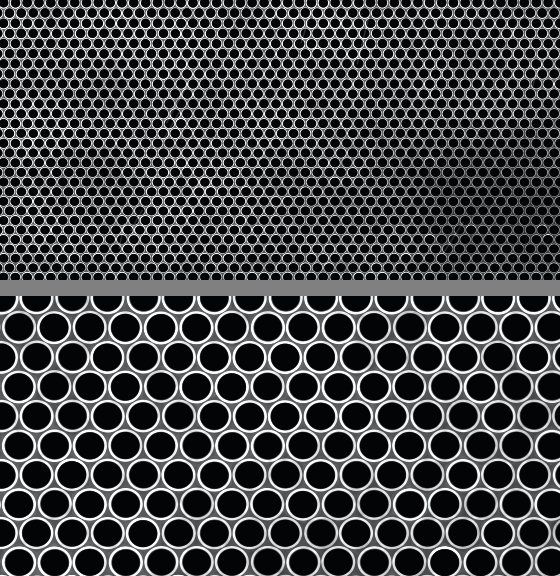
Top, the full canvas; bottom, a detail of the centre.
This pattern is drawn by a WebGL 2 fragment shader. Its source:

```glsl
#version 300 es
precision highp float;

#define COLUMNS 47.3
#define ROWS_TOP 27.2
#define ROWS_SQUEEZE 1.4
#define HOLE_RADIUS 0.395
#define RIM_RADIUS 0.445
#define RIM_HALF_WIDTH 0.034
#define WEB_LEVEL 0.34
#define RIM_LEVEL 0.98
#define WEAR 0.16
#define SCRATCHES 9

uniform vec2 u_resolution;
out vec4 outColor;

const vec3 HOLE_COLOR = vec3(0.008, 0.016, 0.018);
const vec3 METAL_TINT = vec3(0.98, 1.0, 1.005);
const float ROW_HEIGHT = 0.8660254;

vec2 hash2(vec2 p) {
    vec3 q = fract(p.xyx * vec3(0.1031, 0.1030, 0.0973));
    q += dot(q, q.yzx + 33.33);
    return fract((q.xx + q.yz) * q.zy);
}

float gradientNoise(vec2 p) {
    vec2 i = floor(p), f = fract(p);
    vec2 u = f * f * f * (f * (f * 6.0 - 15.0) + 10.0);
    vec4 corner;
    for (int k = 0; k < 4; k++) {
        vec2 o = vec2(k & 1, k >> 1);
        corner[k] = dot(hash2(i + o + 57.0) * 2.0 - 1.0, f - o);
    }
    return mix(mix(corner.x, corner.y, u.x), mix(corner.z, corner.w, u.x), u.y);
}

// Offset from the nearest hole centre (xy) and its lattice index (zw)
vec4 hexCell(vec2 p) {
    vec2 period = vec2(1.0, 2.0 * ROW_HEIGHT);
    vec2 a = floor(p / period + 0.5);
    vec2 b = floor(p / period) + 0.5;
    vec2 da = p - a * period, db = p - b * period;
    return dot(da, da) < dot(db, db) ? vec4(da, a * 2.0) : vec4(db, b * 2.0);
}

float segmentDistance(vec2 p, vec2 a, vec2 b) {
    vec2 ab = b - a;
    return length(p - a - ab * clamp(dot(p - a, ab) / dot(ab, ab), 0.0, 1.0));
}

// Uneven light: dim lower right, slightly dim lower edge
float illumination(vec2 uv) {
    vec2 shade = (uv - vec2(0.95, 0.28)) * vec2(3.0, 3.6);
    float light = 1.06 - 0.42 * exp(-dot(shade, shade));
    light *= mix(0.86, 1.0, smoothstep(0.0, 0.35, uv.y));
    light *= 1.0 - 0.10 * smoothstep(0.55, 1.0, uv.x);
    return light * (1.0 + 0.2 * gradientNoise(uv * vec2(8.0, 4.0)));
}

// Sparse, steep hairline scratches
float scratches(vec2 p, float px) {
    float mark = 0.0;
    for (int k = 0; k < SCRATCHES; k++) {
        vec2 start = hash2(vec2(k, 7)) * vec2(2.0, 0.9);
        vec2 vary = hash2(vec2(k, 19));
        float angle = 1.15 + 0.5 * (vary.x - 0.5);
        vec2 end = start + mix(0.04, 0.18, vary.y) * vec2(cos(angle), sin(angle));
        float d = segmentDistance(p, start, end);
        mark = max(mark, 1.0 - smoothstep(0.0006, 0.0012 + px, d));
    }
    return mark;
}

void main() {
    vec2 uv = gl_FragCoord.xy / u_resolution;
    float depth = 1.0 - uv.y;

    // Rows close up slightly towards the lower edge
    float row = (ROWS_TOP + ROWS_SQUEEZE * depth) * depth - 0.28;
    vec2 sheet = vec2(uv.x * COLUMNS - 0.3, -row * ROW_HEIGHT);
    float px = COLUMNS / u_resolution.x;
    float aa = 0.65 * px;

    vec4 cell = hexCell(sheet);
    vec2 vary = hash2(cell.zw + 211.0);
    vec2 offset = cell.xy + (vary - 0.5) * 0.025;
    float dist = length(offset);
    vec2 dir = offset / max(dist, 0.001);

    // Bright arcs lie below the holes at the top, above them at the bottom
    float facing = dot(dir, vec2(-0.12, mix(0.65, -0.75, uv.y)));
    float holeEdge = HOLE_RADIUS - 0.022 * facing + 0.012 * (vary.x - 0.5);
    float metalMask = smoothstep(-aa, aa, dist - holeEdge);
    float rim = 1.0 - smoothstep(-aa, aa, abs(dist - RIM_RADIUS) - RIM_HALF_WIDTH);

    // Metal tone with grain and changes from hole to hole
    float grain = gradientNoise(sheet * 3.1) + 0.6 * gradientNoise(sheet * 7.3);
    float tone = mix(WEB_LEVEL, RIM_LEVEL * (1.0 + 0.28 * facing), rim);
    tone *= illumination(uv) * (1.0 + WEAR * (vary.y - 0.5) + 1.4 * WEAR * grain);

    // Glints on a few worn rims, mostly lower right
    float glintChance = 0.015 + 0.07 * smoothstep(0.7, 1.0, uv.x) * smoothstep(0.4, 0.1, uv.y);
    tone += step(1.0 - glintChance, vary.x) * rim * 0.4 * smoothstep(0.2, 0.8, dir.y);

    vec3 color = mix(HOLE_COLOR, METAL_TINT * tone, metalMask);
    color += 0.16 * scratches(uv * vec2(2.0, 1.0), 1.0 / u_resolution.y);
    outColor = vec4(clamp(color, 0.0, 1.0), 1.0);
}
```
